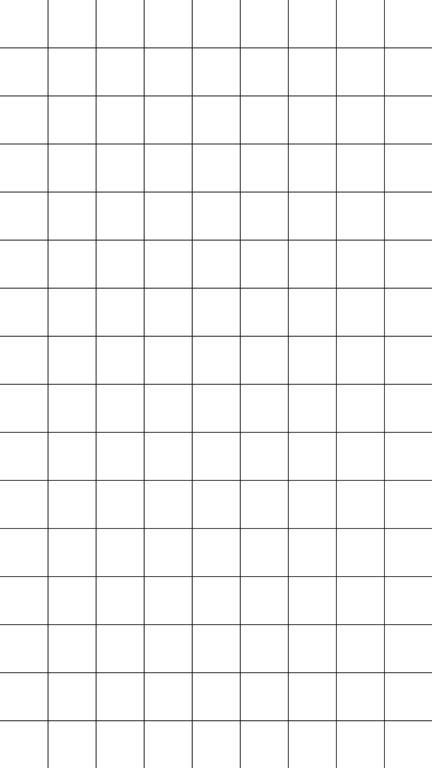
Write a Shadertoy shader that draws this pattern.

```glsl
// Thin dark square grid on white paper, nine cells across and sixteen down.

// Lengths are fractions of the canvas height, measured from the top left.
const float PITCH = 0.06258;
const vec2 FIRST_LINE = vec2(0.06256, 0.06234);
const vec2 LINE_COUNT = vec2(8.0, 15.0);
const float LINE_WIDTH = 0.00105;
const float SOFTNESS = 1.3; // filter width in output samples
const vec3 PAPER = vec3(1.0);
const vec3 INK = vec3(0.02);

// Distance to the nearest line on each axis; outer borders stay open.
vec2 gridDistance(vec2 p) {
    vec2 index = clamp(round((p - FIRST_LINE) / PITCH), vec2(0.0), LINE_COUNT - 1.0);
    return abs(p - FIRST_LINE - index * PITCH);
}

// Share of a box filter that a line covers on each axis.
vec2 lineCoverage(vec2 dist, float filterWidth) {
    vec2 high = min(dist + 0.5 * LINE_WIDTH, vec2(0.5 * filterWidth));
    vec2 low = max(dist - 0.5 * LINE_WIDTH, vec2(-0.5 * filterWidth));
    return clamp((high - low) / filterWidth, 0.0, 1.0);
}

void mainImage(out vec4 fragColor, in vec2 fragCoord) {
    vec2 p = vec2(fragCoord.x, iResolution.y - fragCoord.y) / iResolution.y;
    vec2 coverage = lineCoverage(gridDistance(p), SOFTNESS / iResolution.y);

    // Union of the vertical and horizontal lines
    float ink = 1.0 - (1.0 - coverage.x) * (1.0 - coverage.y);
    fragColor = vec4(mix(PAPER, INK, ink), 1.0);
}
```
